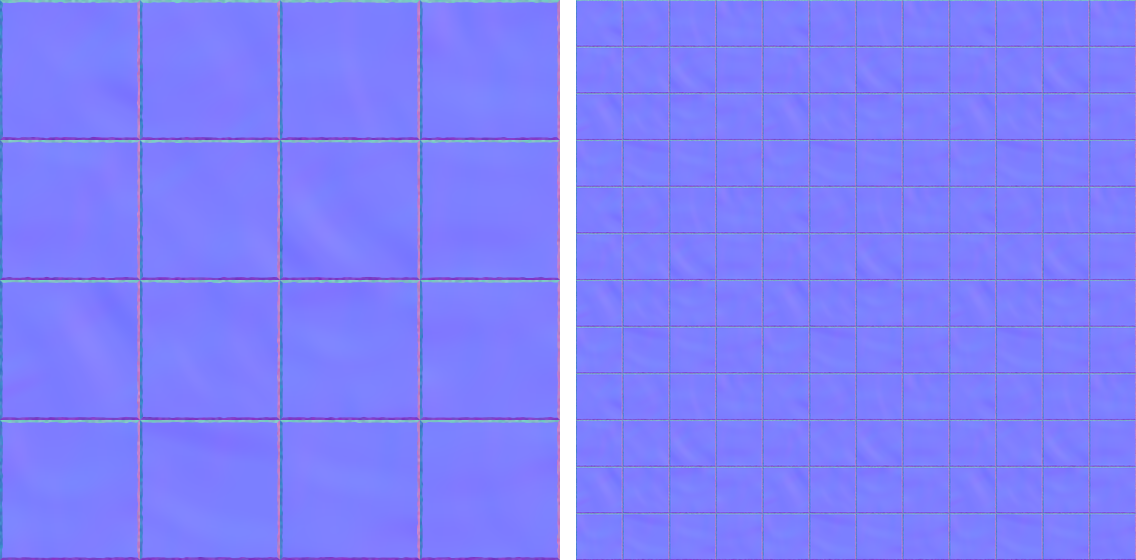
Left: one tile. Right: repeated 3 by 3.
Give the GLSL for this texture map, as a WebGL 2 fragment shader.

```glsl
#version 300 es
precision highp float;

uniform vec2 u_resolution;
out vec4 fragColor;

// Layout, lengths in tile units
const float TILES = 4.0;
const float BEVEL_WIDTH = 0.018;
const float EDGE_WOBBLE = 0.009;
const float WOBBLE_FREQ = 30.0;

// Surface variation
const float GRAIN_FREQ = 42.0;
const float GRAIN_TILT = 0.13;
const float RELIEF = 0.009;
const vec2 RELIEF_FREQ = vec2(1.5, 3.2);
const float SLOPE_STEP = 0.02;

// Encoded normals
const vec3 FACE = vec3(0.495, 0.495, 1.0);
const vec3 LEFT_BEVEL = vec3(0.27, 0.51, 0.79);
const vec3 RIGHT_BEVEL = vec3(0.75, 0.50, 0.77);
const vec3 BOTTOM_BEVEL = vec3(0.50, 0.25, 0.78);
const vec3 TOP_BEVEL = vec3(0.49, 0.76, 0.76);
const vec3 JOINT = vec3(0.50, 0.51, 0.78);

float hash(vec2 p) {
    vec3 q = fract(vec3(p.xyx) * 0.1031);
    q += dot(q, q.yzx + 33.33);
    return fract((q.x + q.y) * q.z);
}

float noise(vec2 p) {
    vec2 i = floor(p);
    vec2 f = fract(p);
    f = f * f * f * (f * (f * 6.0 - 15.0) + 10.0);
    float low = mix(hash(i), hash(i + vec2(1.0, 0.0)), f.x);
    float high = mix(hash(i + vec2(0.0, 1.0)), hash(i + vec2(1.0, 1.0)), f.x);
    return mix(low, high, f.y);
}

// Soft streaks, turned differently on each tile
float height(vec2 p, vec2 cell) {
    float angle = mix(-1.2, 0.6, hash(cell + 7.0));
    float c = cos(angle), s = sin(angle);
    vec2 q = mat2(c, -s, s, c) * (p - 0.5);
    vec2 seed = cell * 37.0 + 100.0;
    q += 0.12 * noise(p * 2.0 + seed);
    return noise(q * RELIEF_FREQ + seed) + 0.4 * noise(q.yx * RELIEF_FREQ * 1.5 + seed + 17.0);
}

vec2 slope(vec2 p, vec2 cell) {
    vec2 e = vec2(SLOPE_STEP, 0.0);
    return vec2(height(p + e.xy, cell) - height(p - e.xy, cell),
                height(p + e.yx, cell) - height(p - e.yx, cell)) / (2.0 * SLOPE_STEP);
}

// Box-filtered step
float coverage(float d, float pixel) {
    return clamp(d / pixel + 0.5, 0.0, 1.0);
}

void main() {
    vec2 grid = gl_FragCoord.xy / u_resolution * TILES;
    vec2 cell = mod(floor(grid), TILES);
    vec2 p = fract(grid);
    float pixel = TILES / min(u_resolution.x, u_resolution.y);

    // Gently undulating face
    vec3 face = FACE - vec3(RELIEF * slope(p, cell), 0.0);

    // Distance to the nearest vertical and horizontal side
    vec2 edge = min(p, 1.0 - p);
    bvec2 farSide = greaterThan(p, vec2(0.5));
    vec3 sideColor = farSide.x ? RIGHT_BEVEL : LEFT_BEVEL;
    vec3 endColor = farSide.y ? TOP_BEVEL : BOTTOM_BEVEL;
    vec3 bevel = mix(sideColor, endColor, coverage(edge.x - edge.y, pixel));

    // Chipped grain on the bevel
    vec2 grainPos = p * GRAIN_FREQ + cell * 61.0 + 300.0;
    vec2 grain = vec2(noise(grainPos), noise(grainPos + 411.0)) - 0.5;
    bevel += vec3(grain, 0.35 * (grain.x + grain.y)) * GRAIN_TILT;

    // Flat bottom where neighbouring bevels meet
    float nearest = min(edge.x, edge.y);
    bevel = mix(JOINT, bevel, coverage(nearest, pixel));

    // Uneven inner border of the bevel
    vec2 wobblePos = p * WOBBLE_FREQ + cell * 53.0 + 700.0;
    float width = BEVEL_WIDTH + EDGE_WOBBLE * (noise(wobblePos) - 0.5);
    vec3 color = mix(face, bevel, coverage(width - nearest, pixel));

    fragColor = vec4(clamp(color, 0.0, 1.0), 1.0);
}
```
